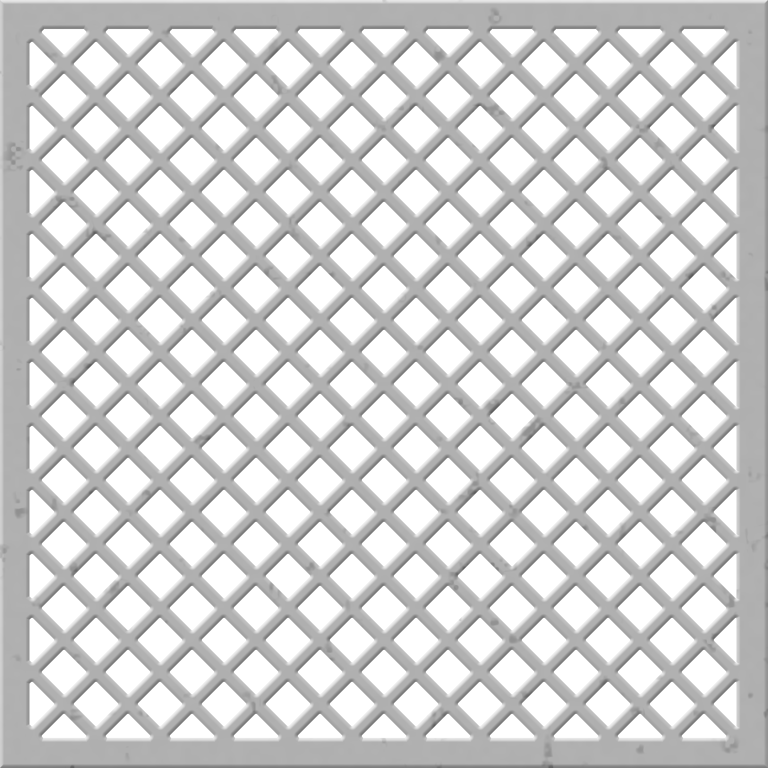
Give the GLSL for this pattern, as a three.js fragment shader.

```glsl
// A square metal panel with a plain frame around a diagonal lattice of bars.
// Diamond holes are distance functions repeated with fract; the slope of a
// rounded edge profile gives the bevel, and value noise adds sparse stains.

varying vec2 vUv;

const float REPEATS = 12.0;                       // holes across and down
const float HOLE_HALF_SIDE = 0.021;
const float CORNER_RADIUS = 0.002;
const float BEVEL_WIDTH = 0.0052;
const float SLOPE_STEP = 0.001;
const vec2 OPENING_CENTER = vec2(0.4987, 0.5007);
const vec2 OPENING_HALF = vec2(0.4603, 0.4616);
const vec2 LIGHT_DIR = vec2(-0.5, 0.866);         // from the upper left

const vec3 METAL = vec3(0.69);
const vec3 BACKDROP = vec3(1.0);
const float HIGHLIGHT = 0.25;
const float SHADOW = 0.23;

float hash(vec2 p) {
  vec3 q = fract(p.xyx * vec3(0.1031, 0.1030, 0.0973));
  q += dot(q, q.yzx + 33.33);
  return fract((q.x + q.y) * q.z);
}

float valueNoise(vec2 p) {
  vec2 cell = floor(p);
  vec2 f = fract(p);
  f = f * f * (3.0 - 2.0 * f);
  float low = mix(hash(cell), hash(cell + vec2(1.0, 0.0)), f.x);
  float high = mix(hash(cell + vec2(0.0, 1.0)), hash(cell + vec2(1.0)), f.x);
  return mix(low, high, f.y);
}

// Signed distance to a rounded box, negative inside.
float roundedBox(vec2 p, vec2 halfSize, float radius) {
  vec2 q = abs(p) - halfSize + radius;
  return length(max(q, 0.0)) + min(max(q.x, q.y), 0.0) - radius;
}

// Signed distance to the nearest diamond hole of the lattice.
float diamondHoles(vec2 p) {
  vec2 diagonal = REPEATS * vec2(p.x + p.y, p.x - p.y);
  vec2 fromCenter = (fract(diagonal) - 0.5) / (REPEATS * sqrt(2.0));
  return roundedBox(fromCenter, vec2(HOLE_HALF_SIDE), CORNER_RADIUS);
}

// Distance into the metal from its nearest cut edge, negative in the holes.
float cutDepth(vec2 p) {
  float opening = roundedBox(p - OPENING_CENTER, OPENING_HALF, CORNER_RADIUS);
  return max(diamondHoles(p), opening);
}

// Height of the metal: steep at every edge, level beyond the bevel.
float height(vec2 p) {
  float panelDepth = -roundedBox(p - 0.5, vec2(0.5), 0.0);
  float depth = min(cutDepth(p), panelDepth);
  float t = clamp(depth / BEVEL_WIDTH, 0.0, 1.0);
  return min(depth, 0.0) + BEVEL_WIDTH * (t - t * t * t / 3.0);
}

// Light on the bevel: positive facing the light, negative facing away.
float bevelLight(vec2 p, vec2 lightDir) {
  vec2 offset = lightDir * SLOPE_STEP;
  return (height(p - offset) - height(p + offset)) / (2.0 * SLOPE_STEP);
}

// Small irregular stains over a faint mottling.
float wear(vec2 p) {
  float patches = smoothstep(0.8, 0.95, valueNoise(p * 42.0 + 7.0));
  float speckle = smoothstep(0.3, 0.8, valueNoise(p * 170.0));
  float mottling = valueNoise(p * 90.0 + 31.0) - 0.5;
  return 0.12 * patches * speckle + 0.01 * mottling;
}

void main() {
  vec2 p = vUv;

  // Metal with stains and bevelled edges
  float light = bevelLight(p, LIGHT_DIR);
  vec3 metal = METAL - wear(p);
  metal += light * (light > 0.0 ? HIGHLIGHT : SHADOW);

  // Holes show the backdrop
  float pixel = fwidth(p.x);
  float coverage = smoothstep(-0.7 * pixel, 0.7 * pixel, cutDepth(p));
  gl_FragColor = vec4(mix(BACKDROP, metal, coverage), 1.0);
}
```
